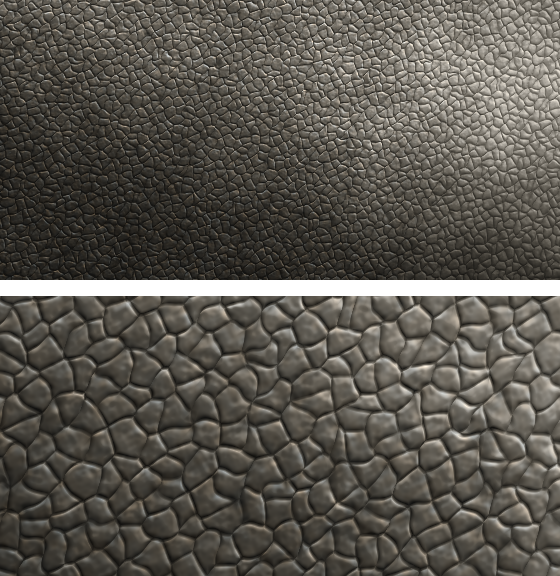
Top, the full canvas; bottom, a detail of the centre.
This texture is drawn by a Shadertoy shader. Its source:

```glsl
// Dark grained leather under a soft light from the upper right.
// Warped Voronoi cells form rounded pebbles and creases; a slope along the
// light direction gives broken glints, over a smooth large-scale brightness.
#define GRAIN_SCALE 31.0
#define CREASE_WIDTH 0.42
#define SOFT_WIDTH 0.75
#define GLINT 1.75
#define SHADE 0.75
#define PORE_AMOUNT 0.42
#define SLOPE_STEP 0.15
#define LIGHT_DIR vec2(0.40, 0.92)
#define DARK_TINT vec3(1.06, 1.0, 0.88)
#define PALE_TINT vec3(1.03, 1.0, 0.945)

vec2 hash2(vec2 p) {
    vec3 q = fract(p.xyx * vec3(0.1031, 0.1030, 0.0973));
    q += dot(q, q.yzx + 33.33);
    return fract((q.xx + q.yz) * q.zy);
}

float noise(vec2 p) {
    vec2 i = floor(p), f = fract(p);
    f = f * f * (3.0 - 2.0 * f);
    float low = mix(hash2(i).x, hash2(i + vec2(1, 0)).x, f.x);
    float high = mix(hash2(i + vec2(0, 1)).x, hash2(i + vec2(1, 1)).x, f.x);
    return mix(low, high, f.y);
}

// Distances to the nearest and second nearest cell centre
vec2 cellDistances(vec2 p) {
    vec2 cell = floor(p), f = fract(p);
    vec2 d = vec2(8.0);
    for (int y = -1; y <= 1; y++)
    for (int x = -1; x <= 1; x++) {
        vec2 o = vec2(x, y);
        vec2 r = o + 0.12 + 0.76 * hash2(cell + o) - f;
        float s = dot(r, r);
        d = s < d.x ? vec2(s, d.x) : vec2(d.x, min(d.y, s));
    }
    return sqrt(d);
}

// Leather relief: rounded pebbles between creases, with pores on top
float relief(vec2 p, float soft) {
    vec2 warp = vec2(noise(p * 1.3), noise(p * 1.3 + 41.7)) - 0.5;
    vec2 q = p + 0.5 * warp;
    vec2 d = cellDistances(q);
    float width = mix(CREASE_WIDTH, SOFT_WIDTH, soft);
    float edge = clamp((d.y - d.x) / width, 0.0, 1.0);
    float pebble = edge * (2.0 - edge);
    float pores = 0.6 * noise(p * 2.7 + 5.0) + 0.4 * noise(p * 5.3);
    pores *= PORE_AMOUNT * (1.0 - 0.55 * soft);
    return 0.5 * pebble + 0.35 * (1.0 - d.x) + pores;
}

// Large-scale brightness: diagonal falloff plus a sheen near the right edge
float sheen(vec2 uv) {
    float sweep = smoothstep(0.3, 1.3, 0.7 * uv.x + uv.y);
    vec2 r = (uv - vec2(1.02, 0.7)) * vec2(2.7, 2.4);
    return 0.135 + 0.225 * sweep + 0.27 * exp(-dot(r, r));
}

void mainImage(out vec4 fragColor, in vec2 fragCoord) {
    vec2 uv = fragCoord / iResolution.xy;
    vec2 pos = fragCoord / iResolution.y;

    // Grain tightens to the right and leans along a diagonal
    mat2 lean = mat2(0.88, -0.47, 0.47, 0.88);
    vec2 p = vec2(pos.x + 0.05 * pos.x * pos.x, pos.y) * GRAIN_SCALE;
    p = lean * p * vec2(0.94, 1.06);
    vec2 light = lean * LIGHT_DIR;

    // Focus is lost towards the right edge
    float soft = smoothstep(0.55, 1.0, uv.x + 0.12 * (0.5 - uv.y));
    float h = relief(p, soft);
    float slope = h - relief(p + light * SLOPE_STEP, soft);
    float contrast = mix(1.0, 0.75, soft);

    // Glints break up into grains of uneven strength
    float sparkle = mix(0.45 + 1.1 * noise(p * 2.2 + 23.0), 1.0, soft);
    float glint = sparkle * max(slope, 0.0);
    float lit = GLINT * glint + SHADE * min(slope, 0.0);

    // Pebble shading and uneven wear
    float wear = 0.9 + 0.2 * noise(pos * 9.0);
    float tone = sheen(uv) * wear;
    tone *= 1.0 + contrast * (0.6 * (h - 0.82) + lit);
    tone += 0.12 * contrast * glint;
    tone = max(tone, 0.07);
    tone -= 0.35 * max(tone - 0.68, 0.0);

    // Warm grey with faint iridescence on the glints
    vec3 color = tone * mix(DARK_TINT, PALE_TINT, smoothstep(0.1, 0.7, tone));
    float hue = noise(p * 3.1 + 9.0) - 0.5;
    color += hue * vec3(0.06, 0.0, -0.06) * (1.0 - soft) * (0.2 + 2.0 * glint);
    fragColor = vec4(clamp(color, 0.0, 1.0), 1.0);
}
```
